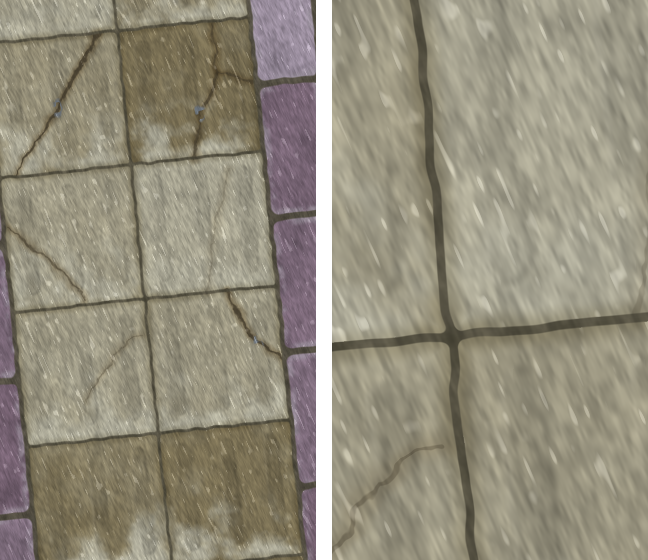
Left: the whole. Right: its middle third, enlarged.
Give the GLSL for this texture, as a WebGL 2 fragment shader.

```glsl
#version 300 es
precision highp float;
// Worn, cracked, ribbed paving slabs two abreast, between columns of purple bricks.
uniform vec2 u_resolution;
out vec4 outColor;

// Polylines of three points each, in slab units, with their strengths
const vec2 CRACKS[21] = vec2[21](
  vec2(-.16, 1.98), vec2(-.50, 1.47), vec2(-.89, 1.02),
  vec2(.73, 1.62), vec2(.56, 1.32), vec2(.48, 1.),
  vec2(.71, 1.97), vec2(.73, 1.62), vec2(1., 1.5),
  vec2(-.97, .62), vec2(-.72, .40), vec2(-.45, .04),
  vec2(.62, 0.), vec2(.80, -.39), vec2(.98, -.56),
  vec2(-.04, -.26), vec2(-.22, -.33), vec2(-.52, -.71),
  vec2(.72, .88), vec2(.60, .5), vec2(.48, .02));
const float STRENGTH[7] = float[7](1., .8, .75, .7, 1., .4, .25);
// Tan staining per slab: left and right, from the lowest row up
const float STAIN[10] = float[10](.85, 1., .3, .32, .32, .12, .5, 1., .2, .6);

float hash(vec2 p) {
  vec3 h = fract(p.xyx * .1031);
  h += dot(h, h.yzx + 33.33);
  return fract((h.x + h.y) * h.z);
}

float noise(vec2 p) {
  vec2 i = floor(p), f = fract(p);
  f = f * f * (3. - 2. * f);
  return mix(mix(hash(i), hash(i + vec2(1, 0)), f.x),
             mix(hash(i + vec2(0, 1)), hash(i + vec2(1, 1)), f.x), f.y);
}

float fbm(vec2 p) {
  float sum = 0., amp = .5;
  for (int i = 0; i < 4; i++) {
    sum += amp * noise(p);
    p = p * 2.03 + 17.3;
    amp *= .5;
  }
  return sum / .9375;
}

float roundBox(vec2 p, vec2 halfSize, float r) {
  vec2 d = abs(p) - halfSize + r;
  return length(max(d, 0.)) + min(max(d.x, d.y), 0.) - r;
}

float segment(vec2 p, vec2 a, vec2 b) {
  vec2 ab = b - a;
  return length(p - a - ab * clamp(dot(p - a, ab) / dot(ab, ab), 0., 1.));
}

vec3 slabColor(vec2 q, vec2 id, vec2 f, float edge) {
  float cloud = fbm(q * 5. + 40.);
  int k = int(clamp(id.y + 2., 0., 4.)) * 2 + int(id.x + 1.);
  float fade = smoothstep(.02, .45, f.y + (cloud - .5) * .9 + .08);
  float stain = STAIN[k] * fade * (.7 + .6 * cloud);
  vec3 c = mix(vec3(.68, .67, .60), vec3(.48, .44, .33), clamp(stain, 0., 1.));
  c *= .9 + .18 * fbm(q * vec2(9., 4.) + 70.);

  // Three worn ribs per slab
  vec2 rib = vec2((fract(f.x * 3.) - .5) / 3., f.y - .51);
  float d = roundBox(rib, vec2(.052, .39), .05);
  float wear = smoothstep(.25, .7, fbm(q * 4. + 9.)) * .75 + .25;
  c *= 1. - wear * .10 * smoothstep(.025, -.03, d);
  c *= 1. - wear * .12 * smoothstep(.022, 0., abs(d)) * smoothstep(-.05, .05, rib.x + .02);
  c += wear * .03 * smoothstep(.02, 0., abs(d)) * step(rib.x, -.02);

  // Grime along the slab rim
  return mix(c, c * vec3(.78, .76, .70), smoothstep(-.05, 0., edge) * (.3 + .6 * cloud));
}

vec3 brickColor(vec2 q, vec2 id, float edge) {
  float tone = id.y > .5 && id.x > 0. ? .85 : hash(id + 5.) * .3 + .05;
  vec3 c = mix(vec3(.43, .35, .41), vec3(.60, .56, .62), tone);
  c *= .84 + .32 * fbm(q * 6. + 21.);
  float rim = smoothstep(-.06, -.015, edge) * smoothstep(.35, .7, fbm(q * 11.));
  return mix(c, vec3(.62, .59, .63), rim * .6);
}

void main() {
  vec2 p = gl_FragCoord.xy / u_resolution.x;
  float px = 2.4 / u_resolution.x;

  // Tilted paving grid, one unit per slab
  vec2 d = p - vec2(.458, .826);
  vec2 q = vec2(.995 * d.x + .102 * d.y, .995 * d.y - .102 * d.x) / vec2(.419, .427);
  vec2 wobble = vec2(noise(q * 14.), noise(q * 14. + 50.)) - .5;
  vec2 w = q + wobble * .014;

  // Cell of a slab, or of a half-width brick shifted by half a row
  bool slab = abs(w.x) < 1.;
  vec2 size = vec2(slab ? 1. : .5, 1.);
  vec2 g = (w - vec2(0., slab ? 0. : .5)) / size;
  vec2 id = floor(g), f = fract(g) * size;
  float gap = slab ? .011 : .024;
  float edge = roundBox(f - size * .5, size * .5 - gap, slab ? .02 : .05);
  vec3 c = slab ? slabColor(q, id, f, edge) : brickColor(q, id, edge);

  // Cracks, with brown halos and grey filler at their bends
  vec2 s = q + (vec2(fbm(q * 9.), fbm(q * 9. + 30.)) - .5) * .08;
  for (int i = 0; i < 7; i++) {
    vec2 a = CRACKS[i * 3], b = CRACKS[i * 3 + 1], e = CRACKS[i * 3 + 2];
    float dist = min(segment(s, a, b), segment(s, b, e)), power = STRENGTH[i];
    float width = .004 + .014 * power * noise(q * 12. + 80.);
    if (!slab) power = 0.;
    c = mix(c, c * vec3(.74, .68, .58), power * .8 * smoothstep(.06, 0., dist));
    c = mix(c, vec3(.27, .24, .18), power * .85 * smoothstep(width + px, width - px, dist));
    float filler = smoothstep(.05, .025, length((s - b) * vec2(1., .6)));
    c = mix(c, vec3(.43, .46, .49), filler * step(.78, power) * smoothstep(.35, .55, noise(q * 30.)));
  }

  // Joints filled with dark soil
  vec3 soil = mix(vec3(.23, .22, .17), vec3(.38, .36, .30), fbm(q * 18.));
  c = mix(c, soil, smoothstep(-px, px, edge) * .92);

  // Slanting fine grain and pale flecks
  vec2 grain = vec2(dot(p, vec2(.92, .4)) * 170., dot(p, vec2(-.4, .92)) * 42.);
  float streak = noise(grain) * .6 + noise(grain * 1.9 + 31.) * .4;
  c *= 1. + (streak - .5) * .34;
  c += .13 * smoothstep(.80, .95, noise(grain * .8 + 90.)) * step(edge, 0.);
  outColor = vec4(clamp(c, 0., 1.), 1.);
}
```
